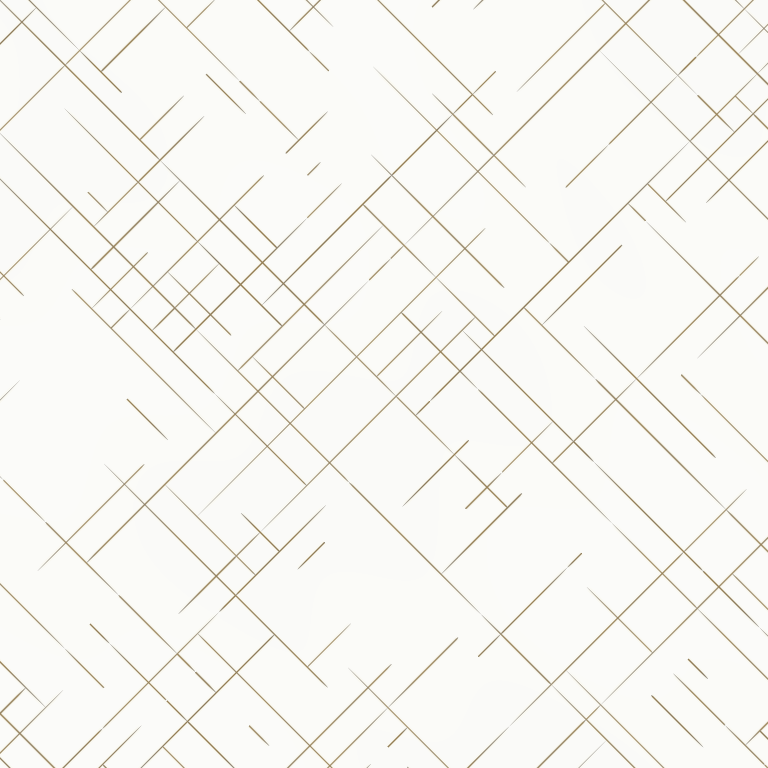
This pattern is drawn by a Shadertoy shader. Its source:

```glsl
// Fine tapered gold lines interlocking in a diagonal lattice over warm white paper.

const vec3  PAPER      = vec3(0.983, 0.983, 0.974);
const vec3  HALO       = vec3(0.980, 0.977, 0.948);
const vec3  GOLD       = vec3(0.59, 0.50, 0.33);
const vec3  GREY_TIP   = vec3(0.48, 0.46, 0.43);
const float LANE       = 0.040;    // distance between parallel lanes
const float LANE_SHIFT = 0.55;     // random offset of a lane, in lanes
const float HALF_WIDTH = 0.00082;  // half of the stroke thickness
const float HALO_WIDTH = 0.0036;   // reach of the pale glow
const float PRESENCE   = 0.45;     // share of runs that are drawn
const float BLOCKING   = 0.25;     // chance that a crossing stops a family
const int   MAX_RUN    = 24;       // longest search along a lane
const float MOTTLE     = 0.002;    // unevenness of the paper

float hash(vec3 p) {
    p = fract(p * vec3(0.1031, 0.1030, 0.0973));
    p += dot(p, p.yzx + 33.33);
    return fract((p.x + p.y) * p.z);
}

// Position of a lane's centre line, in lanes.
float laneCentre(float lane, float family) {
    return lane + 0.5 + LANE_SHIFT * (hash(vec3(lane, 7.0, family)) - 0.5);
}

// A crossing stops one family, stops the other, or lets both pass.
bool isBlocked(float crossing, float lane, float family) {
    vec2 node = family < 0.5 ? vec2(crossing, lane) : vec2(lane, crossing);
    float choice = hash(vec3(node, 51.0));
    return family < 0.5 ? choice < BLOCKING : choice > 1.0 - BLOCKING;
}

// Walks from one crossing to the next until the lane is stopped.
float findEnd(float crossing, float direction, float lane, float family) {
    for (int i = 0; i < MAX_RUN; i++) {
        if (isBlocked(crossing, lane, family)) break;
        crossing += direction;
    }
    return crossing;
}

// Layered sines for slow tonal drift.
float drift(vec2 p) {
    return 0.5 * sin(7.0 * p.x + 2.0 * sin(5.0 * p.y))
         + 0.3 * sin(13.0 * p.y - 4.0 * p.x + 1.7)
         + 0.2 * sin(23.0 * p.x + 17.0 * p.y);
}

// Draws one family of strokes; q.x runs along the lanes, q.y across them.
vec3 drawFamily(vec3 colour, vec2 q, float family, float pixel) {
    float other = 1.0 - family;
    float lane = floor(q.y);
    float dist = abs(q.y - laneCentre(lane, family)) * LANE;
    if (dist > HALO_WIDTH + pixel) return colour;

    // Find the run between the two crossings that stop it.
    float before = floor(q.x);
    if (q.x < laneCentre(before, other)) before -= 1.0;
    float first = findEnd(before, -1.0, lane, family);
    float last = findEnd(before + 1.0, 1.0, lane, family);
    vec3 seed = vec3(lane, first, family * 31.0 + 3.0);
    if (hash(seed) > PRESENCE) return colour;
    float head = laneCentre(first, other);
    float tail = laneCentre(last, other);

    // One end is firm, the other fades slowly to a point.
    float size = tail - head;
    vec2 fade = hash(seed + 23.0) < 0.5 ? vec2(0.03, 0.36) : vec2(0.36, 0.03);
    float taper = clamp((q.x - head) / (size * fade.x), 0.0, 1.0)
                * clamp((tail - q.x) / (size * fade.y), 0.0, 1.0);

    // Coverage stays proportional to the width when strokes are subpixel.
    float halfWidth = HALF_WIDTH * sqrt(taper) * mix(0.75, 1.2, hash(seed + 29.0));
    float edge = 0.6 * pixel;
    float reach = halfWidth + edge;
    float stroke = clamp((reach - dist) / (2.0 * edge), 0.0, 1.0);
    if (halfWidth < edge) stroke *= 4.0 * halfWidth * edge / (reach * reach);
    float halo = smoothstep(HALO_WIDTH, 0.65 * HALO_WIDTH, dist) * smoothstep(0.0, 0.2, taper);

    float shimmer = 0.5 + 0.5 * sin(2.3 * q.x + 6.3 * hash(seed + 37.0));
    vec3 ink = mix(GREY_TIP, GOLD, taper * mix(0.7, 1.0, shimmer));
    colour = mix(colour, min(colour, HALO), halo);
    return mix(colour, min(colour, ink), stroke);
}

void mainImage(out vec4 fragColor, in vec2 fragCoord) {
    float pixel = 1.0 / iResolution.y;
    vec2 p = fragCoord * pixel;

    // Turn the canvas by 45 degrees and measure it in lanes.
    vec2 q = vec2(p.x + p.y, p.y - p.x) * 0.70711 / LANE + vec2(60.0, 90.0);

    vec3 colour = PAPER + MOTTLE * drift(p);
    colour = drawFamily(colour, q, 0.0, pixel);
    colour = drawFamily(colour, q.yx, 1.0, pixel);
    fragColor = vec4(colour, 1.0);
}
```
